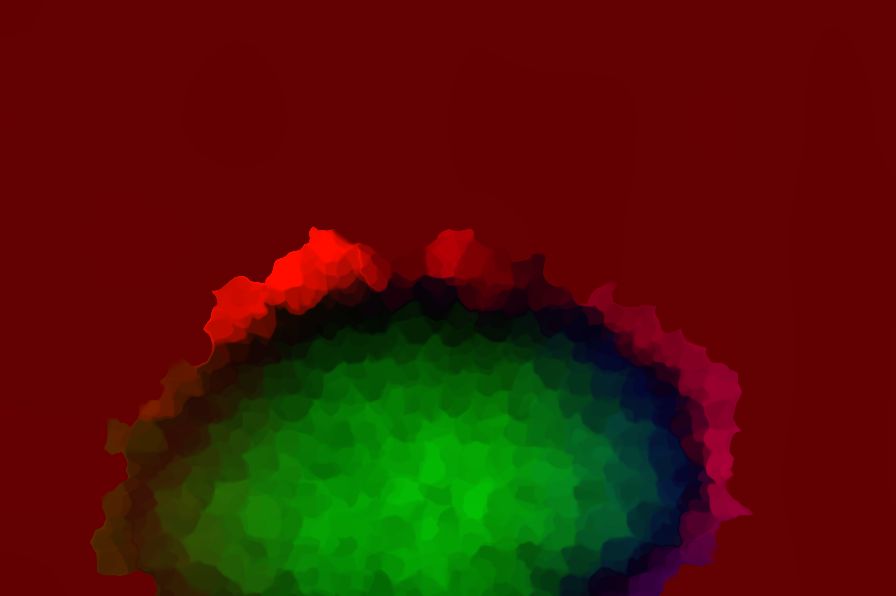
Give the GLSL for this texture map, as a Shadertoy shader.

```glsl
// Painterly mound of overlapping leafy dabs: green core, dark seam, red to magenta rim.

const vec2 CENTER = vec2(0.725, 0.167);
const vec3 BACKDROP = vec3(0.388, 0.0, 0.004);

// Sine-free hash giving three values per cell
vec3 hash32(vec2 p) {
    vec3 q = fract(vec3(p.xyx) * vec3(0.1031, 0.1030, 0.0973));
    q += dot(q, q.yxz + 33.33);
    return fract((q.xxy + q.yzz) * q.zyx);
}

vec2 noise2(vec2 p) {
    vec2 i = floor(p), f = fract(p);
    f = f * f * (3.0 - 2.0 * f);
    vec2 low = mix(hash32(i).xy, hash32(i + vec2(1, 0)).xy, f.x);
    vec2 high = mix(hash32(i + vec2(0, 1)).xy, hash32(i + 1.0).xy, f.x);
    return mix(low, high, f.y) - 0.5;
}

float bump(float x, float at, float width) {
    float d = (x - at) / width;
    return exp(-d * d);
}

// Angle in degrees, from -90 at the bottom to 270
float bearing(vec2 d) {
    float a = degrees(atan(d.y, d.x));
    return a < -90.0 ? a + 360.0 : a;
}

float outerRadius(float a) {
    float c = cos(radians(a));
    float r = 0.41 + 0.10 * c * c;
    r += 0.045 * bump(a, 24.0, 13.0) - 0.045 * bump(a, 58.0, 5.0);
    r += 0.030 * bump(a, 87.0, 6.0) + 0.070 * bump(a, 113.0, 6.0);
    r += 0.035 * bump(a, 132.0, 12.0) - 0.035 * bump(a, 148.0, 3.5);
    r += 0.050 * bump(a, 169.0, 4.0) + 0.060 * bump(a, 188.0, 7.0);
    return r - 0.08 * bump(a, -25.0, 13.0);
}

float coreRadius(float a) {
    float c = cos(radians(a));
    float r = 0.325 + 0.105 * c * c;
    r += 0.09 * bump(a, 190.0, 20.0) - 0.10 * bump(a, -30.0, 18.0);
    return r - 0.025 * bump(a, 75.0, 8.0);
}

// Rim hue swept counterclockwise from violet to olive brown
vec3 rimColor(float a) {
    vec3 c = mix(vec3(0.22, 0.0, 0.25), vec3(0.58, 0.0, 0.18), smoothstep(-20.0, 4.0, a));
    c = mix(c, vec3(0.47, 0.0, 0.09), smoothstep(12.0, 45.0, a));
    c = mix(c, vec3(0.18, 0.0, 0.04), smoothstep(50.0, 60.0, a));
    c = mix(c, vec3(0.40, 0.0, 0.01), smoothstep(64.0, 76.0, a));
    c += vec3(0.33, 0.0, 0.01) * bump(a, 86.0, 4.0);
    c = mix(c, vec3(0.95, 0.05, 0.0), smoothstep(102.0, 108.0, a));
    c = mix(c, vec3(0.42, 0.10, 0.0), smoothstep(144.0, 150.0, a));
    return mix(c, vec3(0.31, 0.14, 0.0), smoothstep(160.0, 174.0, a));
}

vec3 coreColor(vec2 d, float u) {
    float green = 0.64 * (1.0 - 0.95 * u * u) - 0.25 * max(d.y, 0.0);
    green += 0.08 * exp(-dot(d, d) * 300.0);
    float blue = 0.20 * smoothstep(0.08, 0.40, d.x);
    float red = 0.22 * smoothstep(0.15, 0.52, -d.x);
    return vec3(0.015 + red, max(green, 0.02), 0.012 + blue);
}

vec3 moundColor(vec2 p, float tone) {
    vec2 d = p - CENTER;
    float a = bearing(d), r = length(d);
    float core = coreRadius(a), outer = outerRadius(a);
    float t = (r - core) / max(outer - core, 0.02);
    float left = smoothstep(145.0, 170.0, a);
    vec3 seam = mix(vec3(0.04, 0.0, 0.06), vec3(0.10, 0.04, 0.0), smoothstep(95.0, 130.0, a));
    seam = mix(seam, vec3(0.17, 0.15, 0.0), left);
    vec3 rim = mix(seam, rimColor(a), smoothstep(0.05, 0.62, t));
    vec3 color = mix(coreColor(d, r / core), rim, smoothstep(-0.02, 0.03, r - core));
    return color * (0.82 + 0.36 * tone);
}

// Soft Voronoi dabs; inner ones overlap outer ones. Returns site and tone.
vec3 dab(vec2 p, float size) {
    vec2 g = p / size, home = floor(g);
    vec4 sum = vec4(0.0);
    for (int j = -2; j <= 2; j++)
    for (int i = -2; i <= 2; i++) {
        vec2 cell = home + vec2(i, j);
        vec3 h = hash32(cell + 57.0);
        vec2 site = cell + 0.1 + 0.8 * h.xy;
        float inward = length(site - CENTER / size) - length(g - CENTER / size);
        float cost = length(g - site) + 0.5 * inward;
        sum += vec4(site * size, h.z, 1.0) * exp(-24.0 * cost);
    }
    vec3 result = sum.xyz / sum.w;
    vec2 d = result.xy - CENTER;
    result.xy += 0.3 * size * d / max(length(d), 0.05);
    return result;
}

void mainImage(out vec4 fragColor, in vec2 fragCoord) {
    vec2 p = fragCoord / iResolution.y;
    vec2 ragged = p + 0.014 * noise2(p * 38.0) + 0.006 * noise2(p * 90.0);
    vec3 broad = dab(ragged, 0.047);
    vec3 fine = dab(ragged + 0.31 * 0.047, 0.029);
    fine.xy -= 0.31 * 0.047;

    // Mound colour from two dab sizes
    vec3 mound = mix(moundColor(broad.xy, broad.z), moundColor(fine.xy, fine.z), 0.38);

    // Scalloped silhouette over the flat backdrop
    vec2 d = mix(broad.xy, p, 0.25) - CENTER;
    float edge = length(d) - outerRadius(bearing(d));
    float soft = max(0.003, 1.0 / iResolution.y);
    vec3 backdrop = BACKDROP * (1.0 + 0.02 * noise2(p * 5.0).x);
    fragColor = vec4(mix(mound, backdrop, smoothstep(-soft, soft, edge)), 1.0);
}
```
